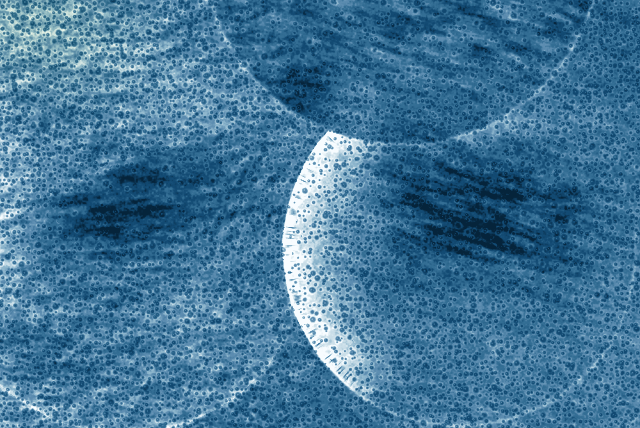
Give the GLSL for this texture, as a WebGL 1 fragment shader.

```glsl
precision highp float;
// Three overlapping frosted discs in blue, covered by wind streaks and droplets.
// A scalar tone is built from soft blobs, disc rims, stretched noise and
// jittered-grid beads, then coloured through a blue ramp.
uniform vec2 u_resolution;

float hash(vec2 p) {
  vec3 q = fract(vec3(p.xyx) * 0.1031);
  q += dot(q, q.yzx + 33.33);
  return fract((q.x + q.y) * q.z);
}

float noise(vec2 p) {
  vec2 i = floor(p), f = fract(p);
  f = f * f * (3.0 - 2.0 * f);
  return mix(mix(hash(i), hash(i + vec2(1.0, 0.0)), f.x),
             mix(hash(i + vec2(0.0, 1.0)), hash(i + 1.0), f.x), f.y);
}

float fbm(vec2 p) {
  float sum = 0.0, amp = 0.55;
  for (int i = 0; i < 3; i++) {
    sum += amp * noise(p);
    p = p * 2.03 + 17.3;
    amp *= 0.5;
  }
  return sum;
}

vec2 turn(vec2 p, float a) {
  float c = cos(a), s = sin(a);
  return vec2(c * p.x + s * p.y, c * p.y - s * p.x);
}

float blob(vec2 p, vec2 centre, vec2 radii, float angle) {
  vec2 q = turn(p - centre, angle) / radii;
  return exp(-dot(q, q));
}

// Signed stretched noise running along the given angle.
float streaks(vec2 p, float angle, vec2 freq) {
  vec2 q = turn(p, angle);
  q.y += 0.022 * (noise(q * 9.0) - 0.5);
  return fbm(q * freq + 40.0) - 0.48;
}

// Raised lumps lit from the upper left.
float relief(vec2 p, float angle, vec2 freq) {
  vec2 toLight = vec2(-0.006, 0.007);
  return streaks(p, angle, freq) - streaks(p + toLight, angle, freq);
}

// x: dark bead body, y: pale halo, z: glint.
vec3 beads(vec2 p, float cells, float density) {
  vec2 g = p * cells, id = floor(g);
  float soft = 0.6 * cells / u_resolution.y + 0.06;
  vec3 sum = vec3(0.0);
  for (int j = -1; j <= 1; j++) {
    for (int i = -1; i <= 1; i++) {
      vec2 cell = id + vec2(float(i), float(j));
      vec2 c = cell + 0.15 + 0.7 * vec2(hash(cell + 3.1), hash(cell + 71.7));
      float on = step(hash(cell + 19.4), density);
      float r = mix(0.16, 0.36, hash(cell + 47.9));
      float d = length(g - c);
      float body = 1.0 - smoothstep(r - soft, r + soft, d);
      float halo = exp(-pow((d - r - 0.16) / 0.15, 2.0));
      float glint = 1.0 - smoothstep(0.0, 0.17, length(g - c - vec2(-0.07, 0.07)));
      sum = max(sum, on * vec3(body, halo, glint * step(0.25, r)));
    }
  }
  return sum;
}

float rim(float depth, float width) {
  return exp(-depth * depth / (width * width));
}

vec3 ramp(float t) {
  vec3 c = mix(vec3(0.02, 0.14, 0.23), vec3(0.07, 0.29, 0.45), smoothstep(0.0, 0.2, t));
  c = mix(c, vec3(0.20, 0.43, 0.58), smoothstep(0.2, 0.4, t));
  c = mix(c, vec3(0.36, 0.55, 0.69), smoothstep(0.4, 0.56, t));
  c = mix(c, vec3(0.55, 0.71, 0.80), smoothstep(0.56, 0.72, t));
  c = mix(c, vec3(0.79, 0.87, 0.91), smoothstep(0.72, 0.88, t));
  return mix(c, vec3(0.97, 0.99, 1.0), smoothstep(0.88, 1.08, t));
}

void main() {
  vec2 p = gl_FragCoord.xy / u_resolution.y;
  p.x *= 1.5 * u_resolution.y / u_resolution.x;

  // Discs: offset from centre, then depth inside the edge
  vec2 a = p - vec2(0.293, 0.418), b = p - vec2(1.078, 0.418), c = p - vec2(0.941, 1.127);
  float wobble = 0.006 * (noise(p * 14.0) - 0.5);
  float da = 0.430 - length(a) + wobble, db = 0.414 - length(b) + wobble;
  float dc = 0.465 - length(c) + wobble;
  float inB = smoothstep(-0.003, 0.003, db), inC = smoothstep(-0.004, 0.004, dc);
  float low = smoothstep(0.1, 0.9, -a.y / length(a));
  float west = smoothstep(0.35, 0.8, -b.x / length(b)) * (1.0 - inC);

  // Dark wind-swept hollows
  float slope = dot(p - vec2(0.1, 0.525), vec2(-0.40, 0.92)) + 0.03 * (noise(p * 22.0) - 0.5);
  float hollowA = blob(p, vec2(0.30, 0.54), vec2(0.25, 0.13), 0.2) * smoothstep(0.025, -0.025, slope);
  float hollowB = blob(p, vec2(1.13, 0.50), vec2(0.29, 0.155), -0.2)
    * smoothstep(0.85, 0.94, p.x + 0.25 * (p.y - 0.5) + 0.05 * (noise(p * 20.0) - 0.5));

  // Broad light and shade
  float t = 0.45 - 0.36 * hollowA - 0.37 * hollowB - 0.10 * inC;
  t += 0.20 * blob(p, vec2(0.10, 0.93), vec2(0.24, 0.14), -0.2);
  t += 0.30 * blob(p, vec2(0.0, 0.48), vec2(0.08, 0.24), 0.0);
  t += 0.16 * blob(p, vec2(0.44, 0.76), vec2(0.20, 0.09), -0.4) * (1.0 - inC);
  t += 0.10 * blob(p, vec2(0.46, 0.27), vec2(0.10, 0.16), 0.0);
  t -= 0.24 * blob(p, vec2(0.70, 0.77), vec2(0.09, 0.08), -0.5) * inC;
  t += 0.14 * blob(p, vec2(0.84, 0.74), vec2(0.09, 0.06), 0.6) * inC;
  t += 0.22 * blob(p, vec2(1.14, 0.70), vec2(0.19, 0.035), 0.0) * (1.0 - inC);
  t -= 0.14 * blob(p, vec2(1.46, 0.90), vec2(0.16, 0.18), 0.0);
  t -= 0.15 * blob(p, vec2(0.91, 0.34), vec2(0.07, 0.06), 0.0);
  t -= 0.17 * blob(p, vec2(0.04, 0.19), vec2(0.17, 0.05), -0.3);
  t -= 0.10 * blob(p, vec2(0.75, 0.04), vec2(0.22, 0.13), 0.0);
  t += 0.15 * low * step(0.0, da) * exp(-da / 0.05);

  // Streaks, lumps and grain
  float right = smoothstep(0.62, 0.8, p.x);
  float lumpy = (1.0 - right) * (1.0 - hollowA);
  float windB = max(hollowB, 0.8 * inC * smoothstep(0.70, 0.9, p.y));
  t += streaks(p, 0.12, vec2(13.0, 62.0)) * (1.0 - right) * (0.35 + 0.3 * hollowA);
  t += streaks(p, -0.27, vec2(14.0, 68.0)) * right * (0.25 + 0.65 * windB);
  float upright = blob(p, vec2(0.58, 0.53), vec2(0.13, 0.24), 0.0);
  t += lumpy * 0.75 * mix(relief(p, -0.35, vec2(30.0, 52.0)), relief(p, 0.9, vec2(26.0, 48.0)), upright);
  t += 0.30 * (fbm(p * 95.0) - 0.48) + 0.16 * (noise(p * 240.0) - 0.5);

  // Bright crescent with short radial ticks, and thin rims
  float glow = 0.48 * rim(db, 0.11) + 0.34 * exp(-max(db, 0.0) / 0.035);
  t += inB * west * glow;
  float spoke = noise(vec2(atan(b.y, -b.x) * 95.0, db * 20.0));
  t -= 0.55 * west * rim(db - 0.016, 0.011) * smoothstep(0.58, 0.85, spoke);
  float broken = 0.4 + 0.8 * noise(p * 30.0);
  t += broken * (0.30 * low * rim(da, 0.006) + 0.24 * rim(dc, 0.005));
  t += broken * 0.22 * rim(db, 0.005) * smoothstep(0.2, -0.2, b.y);

  // Droplets, sparse in the hollows
  float density = clamp(0.72 - 0.75 * hollowA - 0.55 * windB - 0.4 * inB * west * rim(db, 0.05), 0.05, 1.0);
  vec3 drops = max(beads(p, 82.0, density), beads(p + 5.3, 52.0, density * 0.5));
  t += 0.10 * drops.y * (1.0 - drops.x);
  t = mix(t, t * 0.4 - 0.02, 0.78 * drops.x) + 0.22 * drops.z;

  vec3 colour = ramp(t);
  float teal = blob(p, vec2(0.08, 0.95), vec2(0.24, 0.16), -0.2);
  gl_FragColor = vec4(mix(colour, colour * vec3(1.02, 1.02, 0.94), teal), 1.0);
}
```
